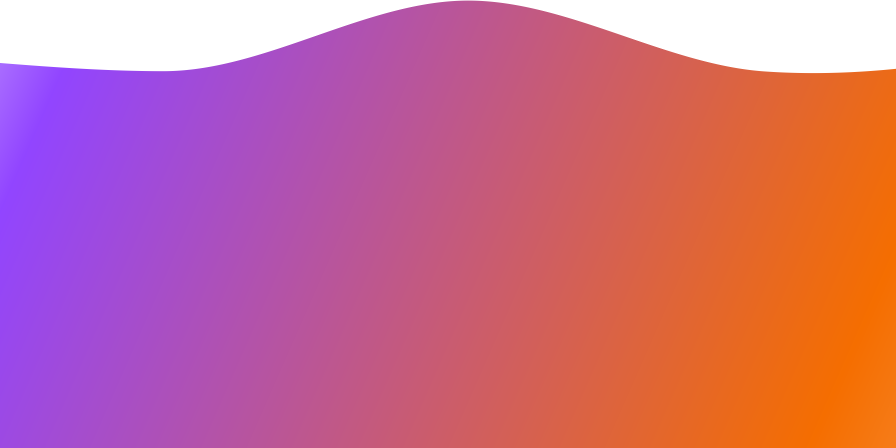
Give the GLSL for this background, as a Shadertoy shader.

```glsl
// A violet-to-orange diagonal gradient below a smooth white wave.
// The wave chains cubic Hermite spans; the gradient is a tilted linear ramp
// that pales slightly beyond its two end colours.

const vec3 VIOLET = vec3(0.57, 0.27, 1.0);
const vec3 ORANGE = vec3(0.96, 0.43, 0.0);
const vec3 WHITE = vec3(1.0);

const float ASPECT = 2.0;          // design width in canvas heights
const float TILT = 0.44;           // gradient advance per unit of depth
const float RAMP_START = 0.208;    // where violet is pure
const float RAMP_END = 2.247;      // where orange is pure
const float VIOLET_FADE = 1.45;    // paling rate before the ramp
const float ORANGE_FADE = 0.50;    // paling rate after the ramp

// Wave knots: x, depth below the top, slope
const int KNOT_COUNT = 5;
const vec3 KNOTS[KNOT_COUNT] = vec3[KNOT_COUNT](
    vec3(0.0, 0.1406, 0.08),
    vec3(0.365, 0.1589, 0.0),
    vec3(1.045, 0.0013, 0.0),
    vec3(1.706, 0.1594, 0.07),
    vec3(2.0, 0.1536, -0.1));

// Cubic between two knots with matching end slopes
float hermite(vec3 a, vec3 b, float x) {
    float span = b.x - a.x;
    float u = clamp((x - a.x) / span, 0.0, 1.0);
    float v = 1.0 - u;
    float level = mix(a.y, b.y, u * u * (3.0 - 2.0 * u));
    return level + span * u * v * (a.z * v - b.z * u);
}

float waveDepth(float x) {
    float depth = KNOTS[0].y;
    for (int i = 0; i < KNOT_COUNT - 1; i++) {
        if (x >= KNOTS[i].x) depth = hermite(KNOTS[i], KNOTS[i + 1], x);
    }
    return depth;
}

vec3 gradientColor(vec2 p) {
    float along = p.x + TILT * p.y;
    float ramp = clamp((along - RAMP_START) / (RAMP_END - RAMP_START), 0.0, 1.0);
    float paling = VIOLET_FADE * max(RAMP_START - along, 0.0)
                 + ORANGE_FADE * max(along - RAMP_END, 0.0);
    return mix(mix(VIOLET, ORANGE, ramp), WHITE, min(paling, 1.0));
}

void mainImage(out vec4 fragColor, in vec2 fragCoord) {
    // x runs right, y runs down from the top, both in canvas heights
    vec2 uv = fragCoord / iResolution.xy;
    vec2 p = vec2(uv.x * ASPECT, 1.0 - uv.y);

    // Soft edge one pixel wide
    float pixel = 1.0 / iResolution.y;
    float coverage = clamp((p.y - waveDepth(p.x)) / pixel + 0.5, 0.0, 1.0);

    fragColor = vec4(mix(WHITE, gradientColor(p), coverage), 1.0);
}
```
